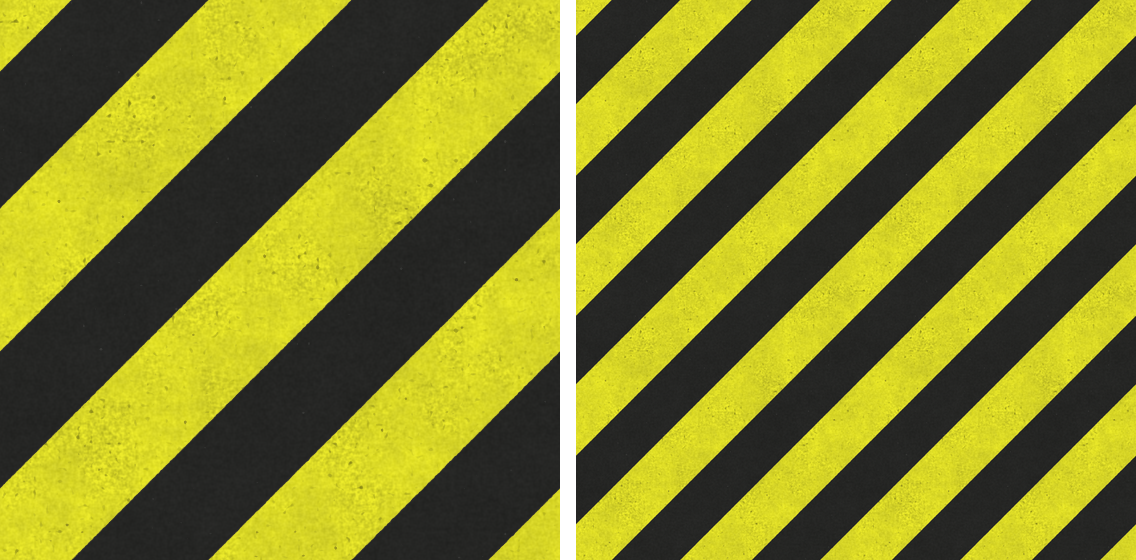
Left, the tile; right, the same tile 2 across and 2 down.
Reproduce this pattern procedurally as a WebGL 1 fragment shader.

```glsl
precision highp float;
// Diagonal hazard stripes, two repeats across and two down, in worn yellow and black.
// A folded diagonal ramp gives the stripes; wrapping gradient noise adds clouds,
// fine grain, scuffed patches and dark pits, so that the tile has no seam.
uniform vec2 u_resolution;

// Unit gradient of a lattice cell, wrapped at the period
vec2 cellGradient(vec2 cell, float period) {
  vec3 h = fract(vec3(mod(cell, period), period).xyx * vec3(0.1031, 0.1030, 0.0973) + period * 0.0137);
  h += dot(h, h.yzx + 33.33);
  float angle = 6.28318 * fract((h.x + h.y) * h.z);
  return vec2(cos(angle), sin(angle));
}

// Gradient noise, about -0.7 to 0.7, with a whole number of cells per tile
float gradientNoise(vec2 uv, float period) {
  vec2 p = uv * period;
  vec2 cell = floor(p);
  vec2 f = p - cell;
  vec2 w = f * f * f * (f * (f * 6.0 - 15.0) + 10.0);
  vec2 e = vec2(1.0, 0.0);
  float a = dot(cellGradient(cell, period), f);
  float b = dot(cellGradient(cell + e.xy, period), f - e.xy);
  float c = dot(cellGradient(cell + e.yx, period), f - e.yx);
  float d = dot(cellGradient(cell + e.xx, period), f - e.xx);
  return mix(mix(a, b, w.x), mix(c, d, w.x), w.y);
}

// Sum of octaves, each twice as fine as the last
float fractalNoise(vec2 uv, float period, float gain) {
  float sum = 0.0;
  float amplitude = 1.0;
  for (int i = 0; i < 4; i++) {
    sum += amplitude * gradientNoise(uv, period);
    period *= 2.0;
    amplitude *= gain;
  }
  return sum;
}

void main() {
  vec2 uv = gl_FragCoord.xy / u_resolution;
  float pixel = 1.0 / min(u_resolution.x, u_resolution.y);

  // Wear layers
  float clouds = fractalNoise(uv, 5.0, 0.6);
  float mottle = fractalNoise(uv, 23.0, 0.75);
  float grain = gradientNoise(uv, 117.0) + 0.8 * gradientNoise(uv, 211.0);
  float scuffed = smoothstep(-0.15, 0.5, fractalNoise(uv, 7.0, 0.6));

  // Signed distance to the stripe edge, slightly ragged; negative in the yellow
  float ramp = fract(2.0 * (uv.x - uv.y) + 0.5) - 0.5;
  float edge = (abs(ramp) - 0.2555) * 0.35355 + 0.0009 * grain;
  float yellowMask = 1.0 - smoothstep(-0.75 * pixel, 0.75 * pixel, edge);

  // Yellow paint: soft clouds, with coarser grain where it is scuffed
  float tone = 0.85 + 0.05 * clouds + 0.045 * mottle + grain * mix(0.05, 0.14, scuffed);
  tone = clamp(tone, 0.62, 0.93);
  vec3 yellow = vec3(tone, tone * 0.993, 0.15 + 0.04 * grain);

  // Dark pits, thicker in the scuffed patches
  float pits = smoothstep(0.32, 0.6, gradientNoise(uv, 89.0) + 0.12 * mottle);
  yellow *= 1.0 - pits * mix(0.12, 0.34, scuffed);
  float specks = smoothstep(0.52, 0.64, gradientNoise(uv, 71.0));
  yellow = mix(yellow, vec3(0.42, 0.4, 0.1), 0.6 * specks);

  // Black paint: faint mottling and a few pale flecks
  vec3 black = vec3(0.145, 0.147, 0.14) + 0.008 * clouds + 0.008 * mottle + 0.016 * grain;
  black += 0.07 * smoothstep(0.5, 0.65, gradientNoise(uv, 97.0));

  // Dusty bluish rim just inside the black
  black += vec3(0.01, 0.0, 0.04) * (1.0 - smoothstep(0.0, 0.004, edge));

  gl_FragColor = vec4(mix(black, yellow, yellowMask), 1.0);
}
```
